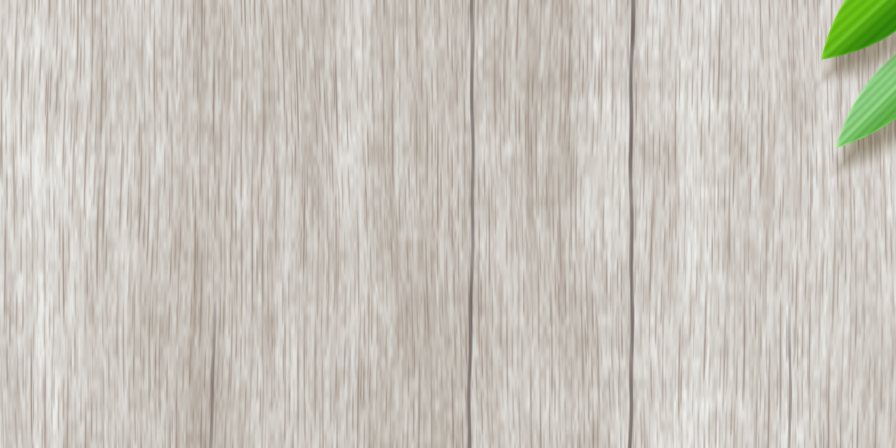
Write a Shadertoy shader that draws this texture.

```glsl
const vec3 PALE_WOOD = vec3(0.895, 0.89, 0.875);
const vec3 TAN_WOOD = vec3(0.69, 0.65, 0.612);
const vec3 PORE_BROWN = vec3(0.53, 0.46, 0.41);
const vec3 CRACK_GREY = vec3(0.36, 0.32, 0.31);
const vec3 SHADOW_TINT = vec3(0.66, 0.62, 0.54);

float hash(vec2 p) {
    vec3 q = fract(p.xyx * vec3(0.1031, 0.1030, 0.0973));
    q += dot(q, q.yzx + 33.33);
    return fract((q.x + q.y) * q.z);
}

float valueNoise(vec2 p) {
    vec2 cell = floor(p), f = fract(p);
    f = f * f * (3.0 - 2.0 * f);
    float low = mix(hash(cell), hash(cell + vec2(1, 0)), f.x);
    float high = mix(hash(cell + vec2(0, 1)), hash(cell + vec2(1, 1)), f.x);
    return mix(low, high, f.y);
}

// Staggered cells, each holding one tapered vertical dash
float pores(vec2 p, vec2 cellSize, float width, float seed) {
    vec2 q = p / cellSize;
    float ink = 0.0;
    for (int i = -1; i <= 1; i++) {
        float column = floor(q.x) + float(i);
        float y = q.y + 7.0 * hash(vec2(column, seed));
        vec2 id = vec2(column, floor(y) + seed);
        float along = fract(y);
        float taper = smoothstep(0.0, 0.25, along) * (1.0 - smoothstep(0.6, 1.0, along));
        float dx = (q.x - column - 0.2 - 0.6 * hash(id + 17.0)) / width;
        ink = max(ink, taper * hash(id + 51.0) * exp(-dx * dx));
    }
    return ink;
}

// Thin wandering split running up the board
float crack(vec2 p, float x, float lean, float width) {
    float path = x + lean * p.y + 0.0025 * sin(p.y * 7.0 + x * 40.0)
               + 0.001 * sin(p.y * 29.0 + x * 13.0);
    float strength = 0.55 + 0.45 * valueNoise(vec2(x * 50.0, p.y * 14.0));
    return strength * (1.0 - smoothstep(0.2 * width, width, abs(p.x - path)));
}

// Slow sideways drift of the fibres
vec2 bendGrain(vec2 p) {
    p.x += 0.006 * sin(p.y * 3.1 + p.x * 5.0) + 0.002 * sin(p.y * 9.0 + p.x * 17.0);
    return p;
}

vec3 wood(vec2 p) {
    vec2 g = bendGrain(p);

    // Broad tone: darker heart between two pale sides
    float heart = smoothstep(0.08, 0.55, p.x) * (1.0 - smoothstep(1.15, 1.46, p.x));
    float tone = 0.76 - 0.25 * heart;
    tone += 0.30 * (valueNoise(g * vec2(9.0, 1.3)) - 0.5);
    tone += 0.26 * (valueNoise(g * vec2(32.0, 3.5) + 40.0) - 0.5);
    tone -= 0.14 * exp(-pow((g.x - 1.27) / 0.035, 2.0));

    // Faint cross ripples
    float ripple = smoothstep(1.0, 1.25, p.x) * (1.0 - smoothstep(1.45, 1.75, p.x));
    tone += (0.08 + 0.12 * ripple) * (valueNoise(p * vec2(7.0, 21.0) + 9.0) - 0.5);

    // Fine fibres
    tone += 0.42 * (valueNoise(g * vec2(125.0, 9.0) + 70.0) - 0.5);
    tone += 0.38 * (valueNoise(g * vec2(210.0, 42.0) + 130.0) - 0.5);
    vec3 color = mix(TAN_WOOD, PALE_WOOD, clamp(tone, -0.3, 1.15));

    float ink = 0.55 * pores(g, vec2(0.023, 0.32), 0.10, 3.0);
    ink = max(ink, 0.45 * pores(g, vec2(0.012, 0.13), 0.17, 211.0));
    color = mix(color, PORE_BROWN, ink);

    // Long splits, then short ones near the lower edge
    float lowEdge = 1.0 - smoothstep(0.2, 0.4, p.y);
    float split = 0.75 * crack(p, 1.049, 0.007, 0.006);
    split = max(split, 0.85 * crack(p, 1.407, 0.005, 0.0065));
    split = max(split, 0.55 * lowEdge * crack(p, 0.470, 0.02, 0.006));
    split = max(split, 0.45 * lowEdge * crack(p, 1.760, 0.01, 0.005));
    return mix(color, CRACK_GREY, split);
}

// Position along and across a leaf, measured from its tip
vec2 leafSpace(vec2 p, vec2 tip, float angle) {
    vec2 axis = vec2(cos(angle), sin(angle));
    vec2 d = p - tip;
    return vec2(dot(d, axis), axis.x * d.y - axis.y * d.x);
}

float leafDistance(vec2 q, float len, float halfWidth) {
    float t = q.x / len;
    return abs(q.y) - halfWidth * 4.0 * t * (1.0 - t);
}

vec3 addLeaf(vec3 base, vec2 p, vec2 tip, float angle, float halfWidth, vec3 lit, vec3 shade) {
    const float LEN = 0.41;
    float edge = max(1.0 / iResolution.y, 0.002);
    vec2 q = leafSpace(p, tip, angle);

    // Soft shadow to the lower right
    vec2 s = leafSpace(p - vec2(0.022, -0.03), tip, angle);
    float shadow = 1.0 - smoothstep(-0.025, 0.04, leafDistance(s, LEN, halfWidth));
    base *= mix(vec3(1.0), SHADOW_TINT, 0.8 * shadow);

    // Blade with parallel veins and a paler rim
    float d = leafDistance(q, LEN, halfWidth);
    float across = q.y / halfWidth;
    vec3 blade = mix(shade, lit, smoothstep(-0.7, 0.35, across));
    blade *= 1.0 + 0.05 * sin(across * 24.0 + 4.0 * q.x);
    blade += 0.07 * exp(-pow(across / 0.07, 2.0));
    blade += 0.10 * smoothstep(-0.007, 0.0, d);
    return mix(base, blade, 1.0 - smoothstep(-edge, edge, d));
}

void mainImage(out vec4 fragColor, in vec2 fragCoord) {
    vec2 p = fragCoord / iResolution.xy * vec2(2.0, 1.0);
    vec3 color = wood(p);
    color = addLeaf(color, p, vec2(1.865, 0.669), 0.79, 0.055,
                    vec3(0.53, 0.79, 0.49), vec3(0.36, 0.67, 0.27));
    color = addLeaf(color, p, vec2(1.833, 0.867), 0.75, 0.070,
                    vec3(0.40, 0.73, 0.08), vec3(0.20, 0.52, 0.04));
    fragColor = vec4(clamp(color, 0.0, 1.0), 1.0);
}
```
